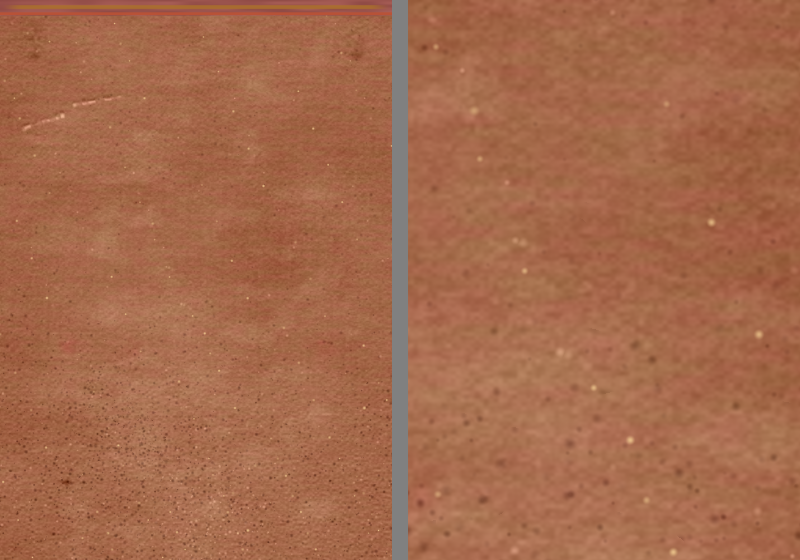
Left, the full canvas; right, a detail of the centre.
Reproduce this texture procedurally as a WebGL 2 fragment shader.

```glsl
#version 300 es
precision highp float;
// Weathered reddish-brown clay surface: layered value noise gives soft mottling,
// stretched noise gives faint horizontal streaks, and jittered cells scatter
// dark pits and pale grains. A thin striped band closes the upper edge.
uniform vec2 u_resolution;
out vec4 fragColor;

float hash(vec2 p) {
    return fract(sin(dot(p, vec2(127.1, 311.7))) * 43758.5453);
}

float valueNoise(vec2 p) {
    vec2 i = floor(p), f = fract(p);
    f = f * f * (3.0 - 2.0 * f);
    return mix(mix(hash(i), hash(i + vec2(1, 0)), f.x),
               mix(hash(i + vec2(0, 1)), hash(i + vec2(1, 1)), f.x), f.y);
}

float fbm(vec2 p) {
    float sum = 0.0, amp = 0.5;
    for (int i = 0; i < 5; i++) {
        sum += amp * valueNoise(p);
        p = mat2(1.6, 1.2, -1.2, 1.6) * p + 7.3;
        amp *= 0.5;
    }
    return sum;
}

// Soft elliptical spot, 1 at its centre.
float blob(vec2 p, vec2 centre, vec2 radius) {
    vec2 d = (p - centre) / radius;
    return exp(-dot(d, d));
}

// Soft dots of random size, one per cell at most, placed freely in it.
float dots(vec2 p, float cells, float density, float seed) {
    vec2 q = p * cells;
    float sum = 0.0;
    for (int k = 0; k < 9; k++) {
        vec2 cell = floor(q) + vec2(k % 3 - 1, k / 3 - 1), id = cell + seed;
        float dist = length(q - cell - vec2(hash(id + 3.1), hash(id + 8.7)));
        float radius = mix(0.3, 0.65, hash(id + 5.9));
        float strength = mix(0.3, 1.0, hash(id + 12.4)) * step(hash(id), density);
        sum = max(sum, strength * (1.0 - smoothstep(0.0, radius, dist)));
    }
    return sum;
}

// Ragged scratch from a to b: bright ridge with a dark upper flank.
float scratch(vec2 p, vec2 a, vec2 b, float width) {
    vec2 ab = b - a;
    p.y += 0.007 * (valueNoise(p * 80.0) - 0.5);
    float along = clamp(dot(p - a, ab) / dot(ab, ab), 0.0, 1.0);
    vec2 d = p - a - along * ab;
    float beads = mix(0.25, 1.0, smoothstep(0.3, 0.7, valueNoise(vec2(along * 14.0, a.x * 70.0))));
    float ridge = 1.0 - smoothstep(0.0, width, length(d));
    float flank = 1.0 - smoothstep(0.0, width, length(d + vec2(0.0, width)));
    return beads * (ridge - 0.45 * flank);
}

float line(float y, float centre, float width) {
    return 1.0 - smoothstep(width * 0.4, width, abs(y - centre));
}

// Pink band with a yellow and a red stripe; depth is measured from the top.
vec3 bandColor(vec2 p) {
    vec3 col = mix(vec3(0.56, 0.29, 0.27), vec3(0.66, 0.37, 0.34), valueNoise(p * vec2(14.0, 130.0)));
    float inset = smoothstep(0.0, 0.06, p.x) * smoothstep(1.0, 0.94, p.x);
    col = mix(col, vec3(0.67, 0.44, 0.17), 0.85 * inset * line(p.y, 0.018, 0.007));
    return mix(col, vec3(0.74, 0.32, 0.2), 0.85 * line(p.y, 0.035, 0.005));
}

void main() {
    // Width is one unit; y runs down from the upper edge.
    vec2 p = vec2(gl_FragCoord.x, u_resolution.y - gl_FragCoord.y) / u_resolution.x;
    vec2 mirrored = vec2(0.5 - abs(p.x - 0.5), p.y);
    float lower = smoothstep(0.6, 1.25, p.y);
    float rough = smoothstep(0.35, 0.65, fbm(p * 8.0 + 60.0));

    // Broad tone: paler down the middle, deeper at the sides.
    float pale = blob(p, vec2(0.4, 0.82), vec2(0.2, 0.22)) + 0.8 * blob(p, vec2(0.52, 1.2), vec2(0.26, 0.35));
    float edge = smoothstep(0.22, 0.0, mirrored.x);
    float wisp = smoothstep(0.5, 0.72, fbm(p * vec2(11.0, 20.0) + 21.0));
    float tone = 0.45 + 0.8 * (fbm(p * vec2(6.0, 10.0)) - 0.48) + 0.26 * pale - 0.14 * edge;
    tone += 0.3 * wisp * (1.0 - 0.8 * edge) - 0.25 * blob(p, vec2(0.66, 0.68), vec2(0.22, 0.1));
    vec3 col = mix(vec3(0.6, 0.345, 0.228), vec3(0.697, 0.473, 0.352), clamp(tone, 0.0, 1.0));

    // Red and green streaks, strongest in the upper part.
    float streak = valueNoise(p * vec2(14.0, 140.0)) - 0.5;
    float tint = valueNoise(p * vec2(28.0, 95.0) + 40.0) - 0.5;
    col += (1.0 - 0.5 * lower) * (0.028 * streak + tint * vec3(0.028, -0.03, 0.015));

    // Red stains, and dark smudges near the upper corners.
    float stain = blob(mirrored, vec2(0.173, 0.882), vec2(0.022)) + blob(p, vec2(0.335, 0.89), vec2(0.022));
    col += stain * valueNoise(p * 60.0) * vec3(0.03, -0.06, -0.01);
    col -= 0.1 * blob(mirrored, vec2(0.09, 0.143), vec2(0.012, 0.008));
    col -= 0.14 * blob(mirrored, vec2(0.09, 0.1), vec2(0.025, 0.04)) * (valueNoise(p * 110.0) - 0.3);

    // Fine grain, slightly flattened, with patches of rough relief.
    float grain = valueNoise(p * vec2(130.0, 180.0)) + valueNoise(p * vec2(250.0, 300.0) + 9.0) - 1.0;
    float relief = valueNoise(p * 160.0 + 5.0) - valueNoise(p * 160.0 + vec2(5.2, 5.8));
    col += 0.045 * grain + relief * mix(0.02, 0.07, max(lower, 0.4 * rough));

    // Pits gather in clusters in the lower left middle.
    float pitted = blob(p, vec2(0.36, 1.17), vec2(0.25, 0.28)) * mix(0.5, 1.2, rough);
    float pits = dots(p, 90.0, 0.01 + 0.04 * rough + 0.07 * lower + 0.3 * pitted, 0.0)
               + 0.7 * dots(p, 125.0, 0.02 + 0.08 * lower + 0.18 * pitted, 50.0);
    col -= min(pits, 1.0) * mix(0.12, 0.21, lower) * vec3(1.0, 0.85, 0.7);
    col -= 0.18 * blob(p, vec2(0.17, 1.23), vec2(0.013, 0.007));

    // Pale grains crowd the bottom; bright glints are rare.
    float gravel = blob(p, vec2(0.53, 1.34), vec2(0.11, 0.13));
    col += 0.16 * dots(p, 105.0, 0.003 + 0.04 * lower + 0.35 * gravel, 90.0);
    float glint = dots(p, 105.0, 0.001 + 0.004 * blob(p, vec2(0.45, 0.7), vec2(0.25, 0.3)), 130.0);
    col = mix(col, vec3(0.92, 0.76, 0.54), glint);

    // Two scratches in a paler patch.
    col += 0.25 * scratch(p, vec2(0.06, 0.33), vec2(0.16, 0.295), 0.008);
    col += 0.2 * scratch(p, vec2(0.19, 0.27), vec2(0.305, 0.247), 0.008);
    col += 0.05 * blob(p, vec2(0.1, 0.36), vec2(0.05, 0.012));

    col = mix(bandColor(p), col, smoothstep(0.038, 0.042, p.y));
    fragColor = vec4(clamp(col, 0.0, 1.0), 1.0);
}
```
